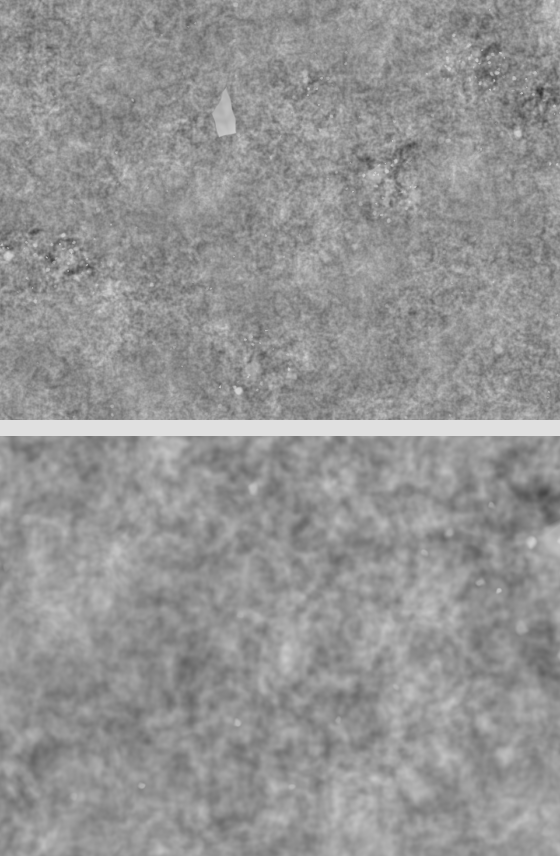
Top: the whole. Bottom: its middle third, enlarged.
A Shadertoy shader for this texture:

```glsl
vec2 hash2(vec2 p) {
    vec3 q = fract(p.xyx * vec3(0.1031, 0.1030, 0.0973));
    q += dot(q, q.yzx + 33.33);
    return fract((q.xx + q.yz) * q.zy);
}

vec2 gradient(vec2 cell) {
    float angle = 6.2832 * hash2(cell).x;
    return vec2(cos(angle), sin(angle));
}

float noise(vec2 p) {
    vec2 i = floor(p), f = p - i;
    vec2 u = f * f * f * (f * (f * 6.0 - 15.0) + 10.0);
    vec2 e = vec2(0.0, 1.0);
    float low = mix(dot(gradient(i), f), dot(gradient(i + e.yx), f - e.yx), u.x);
    float high = mix(dot(gradient(i + e), f - e), dot(gradient(i + 1.0), f - 1.0), u.x);
    return mix(low, high, u.y);
}

float fbm(vec2 p) {
    float sum = 0.0, amp = 0.5;
    for (int i = 0; i < 6; i++) {
        sum += amp * noise(p);
        p = mat2(1.6, 1.2, -1.2, 1.6) * p + 7.3;
        amp *= 0.78;
    }
    return sum;
}

// Irregular soft grains, one candidate per cell
float specks(vec2 p, float density) {
    p += 0.16 * vec2(noise(p * 2.2), noise(p * 2.2 + 19.0));
    float cover = 0.0;
    for (int j = -1; j <= 1; j++)
    for (int i = -1; i <= 1; i++) {
        vec2 id = floor(p) + vec2(i, j);
        vec2 look = hash2(id + 41.0);
        float keep = clamp((density - look.x) * 20.0, 0.0, 1.0);
        float radius = mix(0.22, 0.5, look.y * look.y);
        float dist = length(p - id - hash2(id));
        float grain = 1.0 - smoothstep(radius * 0.3, radius, dist);
        cover = max(cover, grain * keep * mix(0.45, 1.0, hash2(id + 83.0).x));
    }
    return cover;
}

// Patches of broken, speckled ground
float rubble(vec2 p) {
    vec3 patches[8] = vec3[8](
        vec3(1.13, 0.86, 0.08), vec3(1.29, 0.77, 0.08), vec3(0.92, 0.58, 0.08),
        vec3(0.11, 0.39, 0.08), vec3(0.61, 0.11, 0.06), vec3(0.76, 0.83, 0.04),
        vec3(0.03, 0.43, 0.04), vec3(0.20, 0.36, 0.05));
    p += 0.07 * vec2(noise(p * 9.0), noise(p * 9.0 + 5.0));
    float mask = 0.0;
    for (int i = 0; i < 8; i++) {
        vec2 d = (p - patches[i].xy) / patches[i].z;
        mask += exp(-dot(d, d));
    }
    return min(mask, 1.0);
}

// Convex flake, negative inside
float flake(vec2 p) {
    p += 0.006 * vec2(noise(p * 30.0), noise(p * 30.0 + 9.0));
    vec2 corners[5] = vec2[5](vec2(0.540, 0.791), vec2(0.505, 0.730),
        vec2(0.521, 0.672), vec2(0.564, 0.686), vec2(0.554, 0.747));
    float d = -1.0;
    for (int i = 0; i < 5; i++) {
        vec2 edge = corners[(i + 1) % 5] - corners[i];
        d = max(d, dot(p - corners[i], normalize(vec2(edge.y, -edge.x))));
    }
    return d;
}

void mainImage(out vec4 fragColor, in vec2 fragCoord) {
    vec2 p = fragCoord / iResolution.y;
    vec2 bent = p + 0.015 * vec2(noise(p * 20.0), noise(p * 20.0 + 31.0));
    float broken = rubble(p);

    // Mottled ground with fine grain, rougher in places
    float clouds = fbm(bent * 6.0 + 3.0);
    float rough = 1.0 + 0.7 * noise(p * 5.0 + 60.0) + 0.5 * broken;
    float grain = 0.09 * noise(bent * 36.0) + 0.11 * noise(bent * 68.0 + 8.0)
                + 0.10 * noise(p * 120.0 + 2.0);
    float tone = 0.575 + 0.19 * clouds + 0.12 * clouds * clouds + rough * grain;
    tone += 0.04 * noise(p * 190.0) + 0.05 * specks(p * 34.0, 0.2);

    // Dark pits, small everywhere and deep in the rubble
    float pits = smoothstep(0.15, 0.5, noise(bent * 30.0 + 12.0));
    tone -= pits * (0.05 + 0.13 * broken);
    tone -= 0.10 * broken * smoothstep(-0.1, 0.4, noise(bent * 15.0 + 44.0));

    // Pale pebbles, crumbs and dust
    float crumbs = broken * smoothstep(-0.35, 0.25, noise(p * 17.0 + 21.0));
    tone = mix(tone, 0.80, 0.8 * specks(p * 15.0 + 4.0, 0.04 + 0.20 * crumbs));
    tone = mix(tone, 0.90, 0.8 * specks(p * 32.0, 0.03 + 0.34 * crumbs));
    tone = mix(tone, 0.88, 0.7 * specks(p * 68.0, 0.04 + 0.38 * crumbs));

    // Flake with its shadow and facets
    float shade = 1.0 - smoothstep(-0.01, 0.02, flake(p - vec2(0.008, -0.007)));
    tone -= 0.07 * shade;
    float facet = smoothstep(-0.004, 0.004, p.x - 0.535 + 0.25 * (p.y - 0.73));
    float face = 0.70 + 0.02 * facet + 0.07 * (1.0 - smoothstep(0.685, 0.715, p.y));
    face += 0.05 * noise(p * 60.0);
    tone = mix(tone, face, 1.0 - smoothstep(-0.003, 0.002, flake(p)));

    // Light patch in the upper right corner
    tone += 0.14 * (1.0 - smoothstep(0.03, 0.09, length(p - vec2(1.35, 1.0))));

    fragColor = vec4(vec3(clamp(tone, 0.0, 1.0)), 1.0);
}
```
